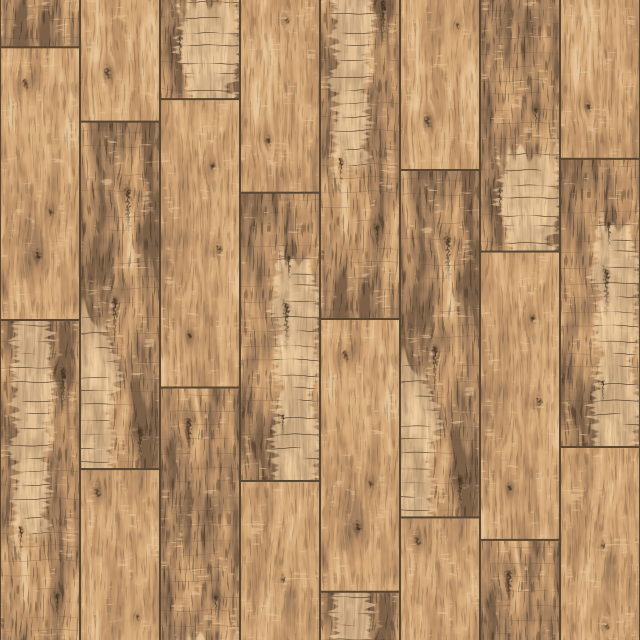
This texture is drawn by a three.js fragment shader. Its source:

```glsl
// Staggered rustic wood planks in eight columns, with knots, stains and saw cuts.
varying vec2 vUv;

const float COLUMNS = 8.0;
const vec3 CREAM = vec3(0.90, 0.77, 0.60);
const vec3 SAND = vec3(0.82, 0.69, 0.53);
const vec3 HONEY = vec3(0.84, 0.67, 0.48);
const vec3 TAN = vec3(0.75, 0.58, 0.41);
const vec3 BROWN = vec3(0.64, 0.50, 0.37);
const vec3 UMBER = vec3(0.49, 0.38, 0.28);
const vec3 KNOT = vec3(0.23, 0.17, 0.12);
const vec3 SEAM = vec3(0.35, 0.28, 0.20);

struct Plank { vec2 p; vec2 size; float seed; float rustic; };

float hash(vec2 p) {
  vec3 q = fract(p.xyx * 0.1031);
  q += dot(q, q.yzx + 33.33);
  return fract((q.x + q.y) * q.z);
}

float corner(vec2 cell, vec2 offset) {
  float angle = 6.2832 * hash(cell);
  return dot(vec2(cos(angle), sin(angle)), offset);
}

// Gradient noise, about -0.7 to 0.7
float noise(vec2 p) {
  vec2 i = floor(p), f = p - i, s = f * f * (3.0 - 2.0 * f), e = vec2(1.0, 0.0);
  float low = mix(corner(i, f), corner(i + e, f - e), s.x);
  float high = mix(corner(i + e.yx, f - e.yx), corner(i + 1.0, f - 1.0), s.x);
  return mix(low, high, s.y);
}

float fbm(vec2 p) {
  float sum = 0.0, gain = 0.7;
  for (int i = 0; i < 3; i++) {
    sum += gain * noise(p);
    p = p * 2.03 + 17.7;
    gain *= 0.55;
  }
  return sum;
}

// Component i of a vector
float pick(vec4 v, float i) {
  return dot(v, step(abs(vec4(0.0, 1.0, 2.0, 3.0) - i), vec4(0.5)));
}

// Two planks per column; the four column layouts return shifted along their length
Plank findPlank(vec2 uv) {
  float column = floor(uv.x * COLUMNS), kind = mod(column, 4.0);
  float shift = pick(vec4(0.4245, 0.0755, 0.238, -0.053), kind) * step(4.0, column);
  float d = fract(1.0 - uv.y - pick(vec4(0.074, 0.190, 0.155, 0.301), kind) - shift);
  float len = pick(vec4(0.426, 0.543, 0.4505, 0.4505), kind);
  float second = step(len, d);
  vec2 p = vec2(fract(uv.x * COLUMNS) / COLUMNS, d - second * len);
  vec2 size = vec2(1.0 / COLUMNS, mix(len, 1.0 - len, second));
  return Plank(p, size, 1.0 + kind + 4.0 * second, abs(second - mod(kind, 2.0)));
}

vec3 woodRamp(float t) {
  vec3 c = mix(UMBER, BROWN, smoothstep(0.0, 0.28, t));
  c = mix(c, TAN, smoothstep(0.25, 0.5, t));
  c = mix(c, HONEY, smoothstep(0.48, 0.72, t));
  return mix(c, CREAM, smoothstep(0.7, 1.0, t));
}

// Bends the grain around knots; returns halo and dark core
vec2 knots(Plank k, inout vec2 grain) {
  vec2 mask = vec2(0.0);
  for (int i = 0; i < 3; i++) {
    vec2 id = vec2(k.seed * 7.0, float(i) * 5.0 + 2.0);
    vec2 centre = k.size * vec2(0.2 + 0.6 * hash(id), (float(i) + 0.15 + 0.7 * hash(id + 1.0)) / 3.0);
    float radius = 0.003 + 0.004 * hash(id + 2.0);
    vec2 e = (k.p - centre) / (radius * vec2(1.0, 1.5));
    float halo = exp(-0.12 * dot(e, e));
    grain.x -= 0.65 * (k.p.x - centre.x) * halo;
    e += 0.9 * noise(k.p * 230.0 + id);
    float crack = exp(-9.0 * e.x * e.x) * smoothstep(0.0, 1.0, e.y) * smoothstep(8.0, 1.0, e.y);
    mask += vec2(halo, exp(-2.2 * dot(e, e)) + 0.8 * crack * k.rustic);
  }
  return min(mask, 1.0);
}

// Pale sawn strip with a ragged, feathered outline
float sawnStrip(Plank k) {
  float kind = mod(k.seed - 1.0, 4.0);
  vec2 q = k.p / k.size;
  float ragged = 0.22 * noise(vec2(k.seed, k.p.y * 14.0)) + 0.16 * noise(vec2(q.x * 3.0, k.p.y * 170.0));
  float side = pick(vec4(0.22, 0.27, 0.36, 0.27), kind) - abs(q.x - pick(vec4(0.40, 0.15, 0.62, 0.70), kind));
  float start = pick(vec4(-0.1, 0.55, 0.70, 0.22), kind);
  float end = pick(vec4(0.60, 1.1, 1.1, 1.1), kind);
  float ends = min(q.y - start, end - q.y) + 0.12 * noise(k.p * vec2(70.0, 20.0));
  return k.rustic * smoothstep(-0.02, 0.05, side + ragged) * smoothstep(0.0, 0.04, ends);
}

// Thin cross cuts at uneven spacing
float sawCuts(vec2 p, float seed) {
  float y = p.y * 44.0 + 0.25 * noise(p * vec2(18.0, 3.0) + seed);
  float row = floor(y);
  float offset = abs(fract(y) - 0.3 - 0.4 * hash(vec2(row, seed)));
  return smoothstep(0.055, 0.015, offset) * smoothstep(-0.2, 0.15, noise(vec2(p.x * 22.0 + seed, row * 3.7)));
}

vec3 plankColor(Plank k) {
  vec2 grain = k.p, shift = vec2(k.seed * 19.3, k.seed * 7.1);
  vec2 knot = knots(k, grain);
  grain.x += 0.008 * noise(k.p * vec2(18.0, 7.0) + shift);
  float stain = fbm(grain * vec2(26.0, 5.0) + shift);
  float fibre = fbm(grain * vec2(150.0, 9.0) + shift);
  float mottle = fbm(k.p * vec2(38.0, 24.0) + shift);
  float rings = sin(6.2832 * (grain.x * 65.0 + 3.0 * fbm(grain * vec2(13.0, 4.0) + shift)));
  float pores = smoothstep(0.12, 0.38, noise(grain * vec2(290.0, 38.0) + shift));
  float strip = sawnStrip(k);

  float tone = mix(0.62, 0.36, k.rustic) + mix(0.5, 1.15, k.rustic) * stain;
  tone += 0.38 * fibre + 0.3 * mottle + 0.045 * rings - 0.22 * knot.x;
  vec3 color = woodRamp(tone);
  vec3 sawn = mix(SAND, CREAM, smoothstep(-0.3, 0.3, stain + mottle)) + 0.12 * fibre;
  color = mix(color, sawn, 0.88 * strip);
  color *= 1.0 - pores * mix(0.13, 0.24, k.rustic) * (1.0 - 0.7 * strip);

  // Pale scrapes, saw cuts and knot cores
  float scrape = smoothstep(0.1, 0.35, noise(k.p * vec2(45.0, 260.0) + shift)) * smoothstep(0.0, 0.3, mottle);
  color = mix(color, CREAM, 0.55 * scrape);
  color = mix(color, UMBER * 0.8, sawCuts(k.p, k.seed) * k.rustic * mix(0.22, 0.75, strip));
  return mix(color, KNOT, 0.85 * min(knot.y, 1.0));
}

void main() {
  Plank k = findPlank(vUv);
  vec2 border = min(k.p, k.size - k.p);
  float seam = 1.0 - smoothstep(0.0008, 0.0024, min(border.x, border.y));
  gl_FragColor = vec4(mix(plankColor(k), SEAM, seam), 1.0);
}
```
